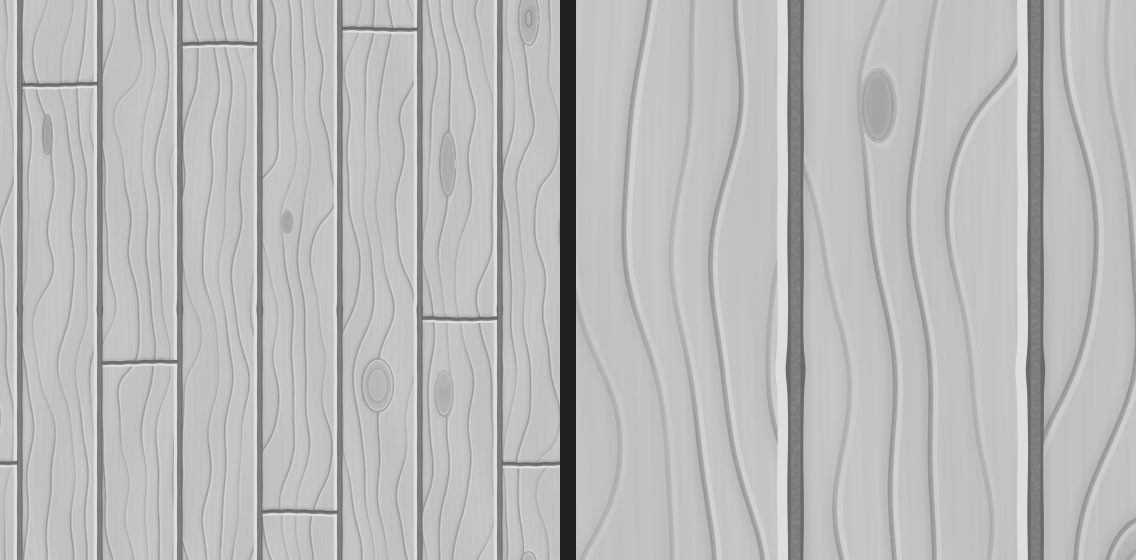
Left: the whole. Right: its middle third, enlarged.
Reproduce this texture procedurally as a WebGL 2 fragment shader.

```glsl
#version 300 es
precision highp float;

uniform vec2 u_resolution;
out vec4 fragColor;

// Layout, in canvas units
const float PLANKS = 7.0;
const float SEAM_OFFSET = 0.0355;
const float SEAM_HALF = 0.0047;
const float JOINT_HALF = 0.0032;
const float BEVEL_SIDE = 0.0062;
const float BEVEL_TOP = 0.0042;
const float JOINTS[7] = float[7](0.849, 0.353, 0.922, 0.086, 0.948, 0.431, 0.172);

// Knots: position in planks, height, horizontal radius, vertical radius
const int KNOT_COUNT = 6;
const vec4 KNOTS[6] = vec4[6](
    vec4(0.345, 0.760, 0.008, 0.035), vec4(3.343, 0.604, 0.010, 0.021),
    vec4(4.474, 0.312, 0.028, 0.047), vec4(5.350, 0.707, 0.014, 0.056),
    vec4(5.304, 0.297, 0.016, 0.040), vec4(6.361, 0.967, 0.018, 0.048));

// Grain
const float GRAIN_LINES = 4.4;
const float GRAIN_HALF = 0.0014;
const float GRAIN_DARK = 0.125;
const float GRAIN_LIGHT = 0.045;
const float GRAIN_SHADE = 0.045;

// Grey tones
const float WOOD = 0.765;
const float BEVEL = 0.87;
const float GROOVE = 0.50;
const float GROOVE_EDGE = 0.41;

float hash(vec2 p) {
    return fract(sin(dot(p, vec2(127.1, 311.7))) * 43758.5453);
}

// Distance to the nearest scattered cell point
float cellular(vec2 p) {
    vec2 cell = floor(p);
    float nearest = 2.0;
    for (int j = -1; j <= 1; j++)
        for (int i = -1; i <= 1; i++) {
            vec2 c = cell + vec2(i, j);
            vec2 point = c + vec2(hash(c), hash(c + 17.3));
            nearest = min(nearest, distance(p, point));
        }
    return nearest;
}

// Band of given half width, smoothed over one pixel
float band(float d, float halfWidth, float px) {
    return 1.0 - smoothstep(halfWidth - px, halfWidth + px, abs(d));
}

// Wavy fibre coordinate across one plank
float fibre(float u, float y, float column) {
    float t = fract(y - JOINTS[int(column)]);
    float phase = column * 2.37;
    return u * GRAIN_LINES + 0.22 * sin(u * 8.0 + phase * 3.0)
        + 0.36 * sin(t * 13.0 + phase + u * 2.2)
        + 0.20 * sin(t * 25.0 - phase * 1.7 + u * 3.0)
        + 0.07 * sin(t * 47.0 + phase * 2.9 - u * 4.0);
}

// Squared elliptical distance to a knot; 1.0 on its outline
float knotDistance(vec4 knot, float u, float y) {
    float dx = (u - fract(knot.x)) / PLANKS;
    float dy = fract(y - knot.y + 0.5) - 0.5;
    vec2 q = vec2(dx, dy) / knot.zw;
    return dot(q, q);
}

// Fibres parted around knots, with rings inside them
float grain(float u, float y, float column) {
    float s = fibre(u, y, column);
    for (int i = 0; i < KNOT_COUNT; i++) {
        vec4 knot = KNOTS[i];
        if (floor(knot.x) != column) continue;
        float q = knotDistance(knot, u, y);
        float core = floor(fibre(fract(knot.x), knot.y, column)) + 0.5;
        s = q > 1.0 ? mix(s, core, 1.0 / q) : core + (1.0 - q) * knot.z * 60.0;
    }
    return s;
}

void main() {
    vec2 p = gl_FragCoord.xy / u_resolution;
    float px = 0.75 / min(u_resolution.x, u_resolution.y);
    float across = (p.x - SEAM_OFFSET) * PLANKS;
    float column = mod(floor(across), PLANKS);
    float u = fract(across);

    // Soft vertical tone and fine fibres
    float tone = WOOD + 0.008 * sin(u * 7.0 + column * 2.0 + 2.0 * sin(p.y * 9.0 + column))
        + 0.004 * sin(u * 71.0 + 3.0 * sin(p.y * 11.0 + column))
        + 0.003 * sin(u * 173.0 + 5.0 * sin(p.y * 7.0 - column));

    // Carved grain: dark cut, light lip and a soft shade beside it
    float e = 0.0008;
    float s = grain(u, p.y, column);
    vec2 slope = vec2(grain(u + e * PLANKS, p.y, column), grain(u, p.y + e, column)) - s;
    float d = (fract(s) - 0.5) * e / max(length(slope), 0.004);
    float fade = 0.5 + 0.5 * sin(p.y * 9.0 + 6.28 * hash(vec2(floor(s), column)));
    float strength = mix(0.45, 1.0, smoothstep(0.05, 0.5, fade));
    tone -= strength * GRAIN_DARK * band(d, GRAIN_HALF, px);
    tone += strength * GRAIN_LIGHT * band(d - 0.0032, GRAIN_HALF, px);
    tone -= strength * GRAIN_SHADE * smoothstep(-0.009, 0.0, d) * step(d, 0.0);

    // Small knots are filled darker than wide ones
    for (int i = 0; i < KNOT_COUNT; i++)
        if (floor(KNOTS[i].x) == column)
            tone -= min(0.0011 / KNOTS[i].z, 0.12)
                * (1.0 - smoothstep(0.7, 1.05, knotDistance(KNOTS[i], u, p.y)));

    // End joint, slightly bowed, with a lit top edge below it
    float joint = fract(p.y - JOINTS[int(column)] + 0.5) - 0.5;
    joint += 0.0012 * sin(u * 5.0 + column) + 0.0004 * sin(u * 31.0);
    tone -= 0.09 * smoothstep(0.011, 0.002, joint) * step(0.0, joint);
    tone = mix(tone, BEVEL, band(joint + JOINT_HALF + 0.5 * BEVEL_TOP, 0.5 * BEVEL_TOP, px));

    // Lit right side and faintly shaded left side
    float nick = 0.0010 * exp(-pow((p.y - 0.447) / 0.010, 2.0));
    float seamHalf = SEAM_HALF + nick + 0.0002 * sin(p.y * 83.0 + column);
    float leftGap = u / PLANKS;
    float rightGap = (1.0 - u) / PLANKS;
    tone -= 0.04 * smoothstep(0.012, seamHalf, leftGap);
    tone = mix(tone, BEVEL, band(rightGap - seamHalf - 0.5 * BEVEL_SIDE, 0.5 * BEVEL_SIDE, px));
    float jointTone = mix(GROOVE_EDGE, GROOVE, smoothstep(0.001, -0.003, joint));
    tone = mix(tone, jointTone, band(joint, JOINT_HALF, px));

    // Long seam: speckled floor between darker edges
    float gap = min(leftGap, rightGap);
    float speckle = 0.06 * (cellular(p * 380.0) - 0.5);
    float groove = mix(GROOVE + speckle, GROOVE_EDGE, smoothstep(0.0022, 0.0036, gap));
    tone = mix(tone, groove, band(gap, seamHalf, px));

    fragColor = vec4(vec3(tone), 1.0);
}
```
